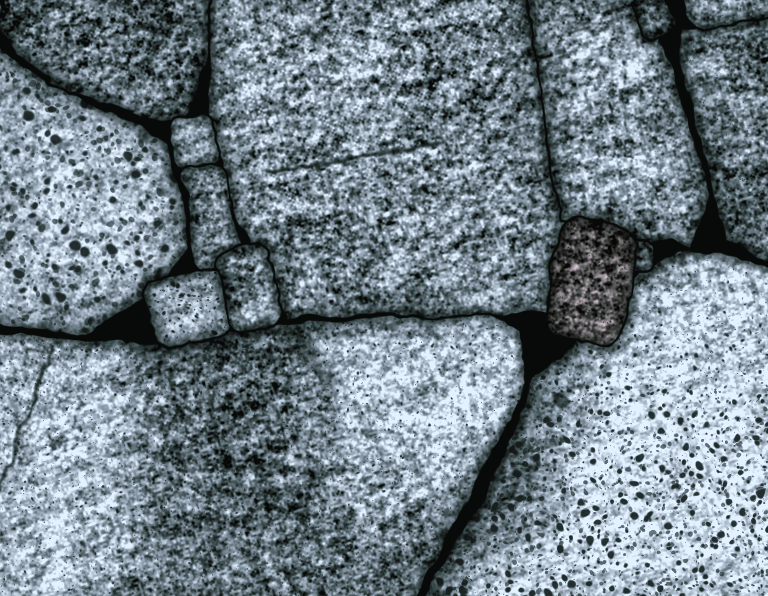
Give the GLSL for this texture, as a Shadertoy shader.

```glsl
// A dry wall of volcanic boulders with wedged pebbles and black joints.
// Stones are distance fields with noise-bent outlines; cellular noise
// bores the pits, stretched value noise gives strata and grain.

const float WALL_HEIGHT = 596.0; // units per canvas height, y down
const float JOINT = 2.5;
const float RIM_WIDTH = 11.0;
const float RIM_SHADE = 0.5;
const float JOINT_TONE = 0.035;
const float GRAIN = 0.95;
const float PIT_TONE = 0.1;
const float FINE = 8.0;          // pit spacing

struct Stone { float d, tone, pits, cell; };

float hash(vec2 p) { return fract(sin(dot(p, vec2(127.1, 311.7))) * 43758.5); }

// Value noise centred on zero
float noise(vec2 p) {
  vec2 i = floor(p), f = fract(p), e = vec2(1, 0);
  f = f * f * (3.0 - 2.0 * f);
  return mix(mix(hash(i), hash(i + e), f.x),
             mix(hash(i + e.yx), hash(i + e.xx), f.x), f.y) - 0.5;
}

vec2 noise2(vec2 p) { return vec2(noise(p), noise(p + 50.0)); }

// Cellular holes of random size, most of them small
float holes(vec2 p, float cell, float amount) {
  vec2 q = p / cell, i = floor(q);
  float d = 1.0;
  for (int k = 0; k < 9; k++) {
    vec2 c = i + vec2(k % 3 - 1, k / 3 - 1);
    vec2 r = q - c - vec2(hash(c), hash(c + 17.0));
    float size = hash(c + 41.0);
    d = min(d, length(r) - amount * size * size);
  }
  return 1.0 - smoothstep(-0.26, 0.0, d);
}

float segment(vec2 p, vec2 a, vec2 b) {
  p -= a;
  b -= a;
  return length(p - b * clamp(dot(p, b) / dot(b, b), 0.0, 1.0));
}

// Eight corners, one per matrix column
float polygon(vec2 p, mat4x2 first, mat4x2 last) {
  float d = 1e4, side = 1.0;
  vec2 a = last[3];
  for (int i = 0; i < 8; i++) {
    vec2 b = i < 4 ? first[i] : last[i - 4];
    d = min(d, segment(p, a, b));
    vec2 e = a - b, w = p - b;
    bvec3 c = bvec3(p.y >= b.y, p.y < a.y, e.x * w.y > e.y * w.x);
    if (all(c) || !any(c)) side = -side;
    a = b;
  }
  return side * d;
}

// Rounded box: centre, half size and lean
float pebble(vec2 p, vec4 box, float lean) {
  float c = cos(lean), s = sin(lean), corner = 0.5 * min(box.z, box.w);
  p -= box.xy;
  vec2 q = abs(mat2(c, s, -s, c) * p) - box.zw + corner;
  return length(max(q, 0.0)) + min(max(q.x, q.y), 0.0) - corner;
}

// Sets a stone, cutting a joint into those laid before
void lay(inout Stone s, float d, float tone, float pits, float cell) {
  s.d = max(s.d, JOINT - d);
  if (d < s.d) s = Stone(d, tone, pits, cell);
}

Stone wall(vec2 p, float blotch, float rust) {
  Stone s = Stone(1e3, 0.0, 0.0, FINE);
  // Upper course
  lay(s, polygon(p, mat4x2(-30, -20, 120, -20, 213, -20, 205, 60),
    mat4x2(187, 118, 160, 125, 60, 86, 15, 54)), 0.4, 0.2, FINE);
  lay(s, polygon(p, mat4x2(-30, 20, 20, 68, 110, 114, 168, 142),
    mat4x2(190, 245, 155, 292, 85, 334, -30, 320)), 0.71, 0.58, 12.5);
  lay(s, polygon(p, mat4x2(209, -20, 520, -20, 540, 80, 563, 235),
    mat4x2(546, 312, 285, 318, 240, 225, 208, 95)), 0.53, 0.12, FINE);
  lay(s, polygon(p, mat4x2(524, -20, 640, -20, 668, 60, 690, 130),
    mat4x2(708, 195, 692, 246, 560, 222, 548, 130)), 0.57, 0.15, FINE);
  lay(s, polygon(p, mat4x2(682, 30, 800, 16, 800, 262, 768, 258),
    mat4x2(725, 240, 714, 200, 696, 120, 680, 60)), 0.45, 0.25, FINE);
  lay(s, pebble(p, vec4(745, -8, 60, 29), 0.16), 0.5, 0.2, FINE);
  // Lower course, shaded toward the joint and over a hollow
  float slope = smoothstep(-15.0, 95.0, dot(p - vec2(525, 420), vec2(0.85, 0.53)) + 40.0 * blotch);
  lay(s, polygon(p, mat4x2(690, 250, 800, 270, 800, 620, 412, 620),
    mat4x2(490, 490, 537, 376, 575, 345, 640, 270)),
    mix(0.42, 0.84, slope), mix(0.25, 0.6, smoothstep(270.0, 460.0, p.y)), 8.5);
  float bend = p.x + 90.0 * blotch;
  float hollow = smoothstep(80.0, 175.0, bend)
    * (1.0 - smoothstep(270.0, 400.0, bend - 0.4 * (p.y - 340.0)));
  lay(s, polygon(p, mat4x2(-30, 330, 160, 346, 270, 326, 490, 314),
    mat4x2(521, 331, 527, 386, 405, 620, -30, 620)), mix(0.74, 0.42, hollow), 0.3, FINE);
  // Wedged pebbles
  lay(s, pebble(p, vec4(196, 141, 23, 25), 0.2), 0.72, 0.1, FINE);
  lay(s, pebble(p, vec4(211, 216, 22, 50), 0.17), 0.54, 0.1, FINE);
  lay(s, pebble(p, vec4(190, 308, 40, 35), 0.25), 0.73, 0.45, FINE);
  float split = smoothstep(-4.0, 4.0, p.y + 0.6 * p.x - 451.0);
  lay(s, pebble(p, vec4(250, 288, 25, 40), 0.2), mix(0.46, 0.82, split), 0.1, FINE);
  lay(s, pebble(p, vec4(640, 254, 13, 14), 0.0), 0.5, 0.0, FINE);
  lay(s, pebble(p, vec4(655, 16, 15, 21), 0.4), 0.3, 0.2, FINE);
  lay(s, rust, 0.33, 0.3, FINE);
  return s;
}

float shade(float low, float width, float d) { return mix(low, 1.0, smoothstep(0.0, width, d)); }

void mainImage(out vec4 fragColor, in vec2 fragCoord) {
  float pixel = WALL_HEIGHT / iResolution.y;
  vec2 p = vec2(fragCoord.x, iResolution.y - fragCoord.y) * pixel;
  vec2 chip = 3.0 * noise2(p / 7.0), q = p + 7.0 * noise2(p / 24.0) + chip;
  float blotch = noise(p / 60.0), rust = pebble(q, vec4(591, 283, 39, 59), -0.15);
  Stone s = wall(q, blotch, rust);

  // Slanted strata down to fine specks
  vec2 slant = mat2(1, 0.3, -0.3, 1) * p, skew = mat2(0.8, 0.6, -0.6, 0.8) * p + chip;
  float grain = 0.25 * blotch + 0.3 * noise(slant / vec2(38, 10)) + 0.5 * noise(slant / vec2(9, 5))
    + 0.6 * noise(skew / 4.2) + 0.6 * noise(slant / 2.4);
  float tone = s.tone + GRAIN * (1.0 - 0.6 * s.pits) * grain;

  // Pits, cracks, rims and joints
  float bored = max(holes(q, s.cell, s.pits), 0.7 * holes(q + 90.0, s.cell * 0.6, s.pits));
  tone = mix(tone, PIT_TONE, 0.9 * bored);
  float crack = min(segment(q, vec2(270, 173), vec2(440, 142)), segment(q, vec2(52, 350), vec2(-5, 505)));
  crack = min(crack, length(q - vec2(560, 402)) - 6.0);
  tone *= shade(0.35, 4.0, crack) * shade(0.6, 16.0, segment(q, vec2(292, 335), vec2(328, 378)));
  tone *= shade(RIM_SHADE, RIM_WIDTH, -s.d) * shade(0.82, 4.0 * RIM_WIDTH, -s.d);
  tone = mix(tone, JOINT_TONE, smoothstep(-pixel, pixel, s.d));
  tone = clamp(tone, 0.03, 0.95);

  // Cold slate tint, one rusty pebble
  vec3 colour = tone + vec3(-0.06, 0, 0.06) * smoothstep(vec3(0, 0, 0.2), vec3(0.3, 1, 0.65), vec3(tone));
  colour += (1.0 - smoothstep(-2.0, 2.0, rust)) * tone * vec3(0.17, 0, -0.04);
  fragColor = vec4(colour, 1.0);
}
```
